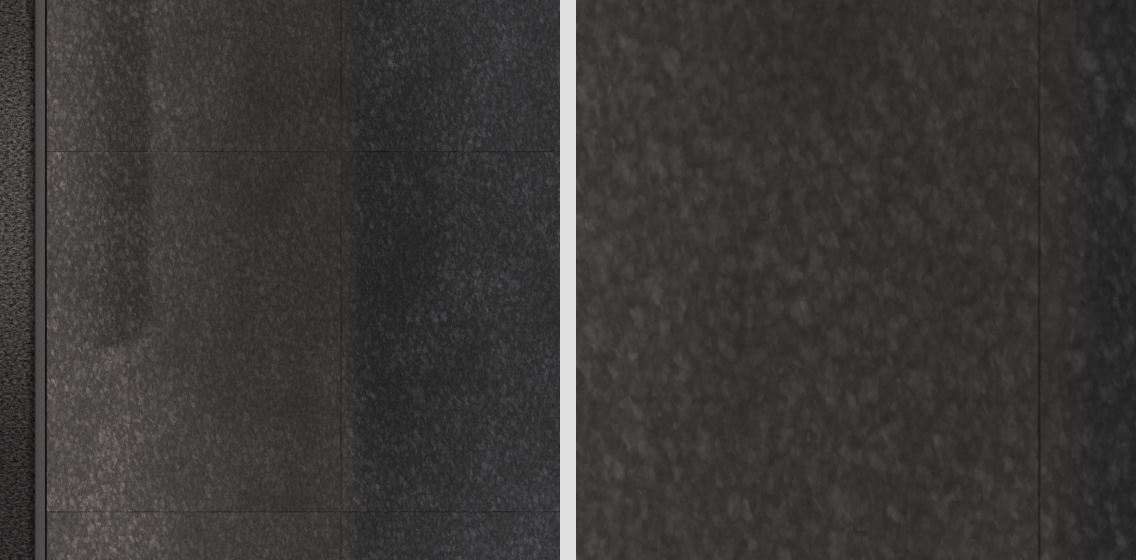
Left, the full canvas; right, a detail of the centre.
Write a Shadertoy shader that draws this texture.

```glsl
vec2 hash2(vec2 p) {
    vec3 q = fract(p.xyx * vec3(0.1031, 0.1030, 0.0973));
    q += dot(q, q.yzx + 33.33);
    return fract((q.xx + q.yz) * q.zy);
}

float gradientDot(vec2 cell, vec2 offset, vec2 f) {
    return dot(hash2(cell + offset) * 2.0 - 1.0, f - offset);
}

float gradientNoise(vec2 p) {
    vec2 i = floor(p), f = fract(p);
    vec2 u = f * f * f * (f * (f * 6.0 - 15.0) + 10.0);
    return mix(mix(gradientDot(i, vec2(0, 0), f), gradientDot(i, vec2(1, 0), f), u.x),
               mix(gradientDot(i, vec2(0, 1), f), gradientDot(i, vec2(1, 1), f), u.x), u.y);
}

float fbm(vec2 p) {
    float sum = 0.0, amplitude = 1.0;
    for (int i = 0; i < 4; i++) {
        sum += amplitude * gradientNoise(p);
        p = p * 2.03 + 17.7;
        amplitude *= 0.55;
    }
    return sum;
}

// Irregular soft mineral flecks, one per jittered cell
float flecks(vec2 p) {
    p += 0.45 * vec2(gradientNoise(p * 1.7), gradientNoise(p * 1.7 + 41.0));
    vec2 cell = floor(p);
    float brightest = 0.0;
    for (int y = -1; y <= 1; y++) {
        for (int x = -1; x <= 1; x++) {
            vec2 id = cell + vec2(x, y);
            vec2 rnd = hash2(id + 71.0);
            vec2 d = p - id - hash2(id + 13.0);
            d.x += d.y * (rnd.y - 0.5) * 0.9;
            float radius = 0.22 + 0.36 * rnd.x;
            float blob = 1.0 - smoothstep(radius * 0.35, radius, length(d * vec2(1.15, 0.85)));
            brightest = max(brightest, blob * (0.25 + 0.75 * rnd.y));
        }
    }
    return brightest;
}

float line(float d, float halfWidth, float px) {
    return 1.0 - smoothstep(halfWidth - px * 0.5, halfWidth + px * 0.8, abs(d));
}

vec3 stoneFloor(vec2 uv, float px) {
    // Large tiles, each with its own cut of stone
    vec2 tile = floor((uv - vec2(0.083, 0.086)) / vec2(0.526, 0.643));
    vec2 p = uv + hash2(tile + 5.0) * 9.0;

    // Warm light falling off from the left, cool shade on the right
    float warmTone = mix(0.345, 0.222, smoothstep(0.05, 0.52, uv.x));
    warmTone += 0.03 * (1.0 - smoothstep(0.05, 0.5, uv.y)) * smoothstep(0.1, 0.3, uv.x);
    float coolTone = mix(0.175, 0.218, smoothstep(0.66, 0.95, uv.x));
    coolTone += 0.032 * (1.0 - smoothstep(0.0, 0.35, uv.y)) + 0.02 * smoothstep(0.6, 1.0, uv.y);
    float cool = smoothstep(0.61, 0.655, uv.x);
    vec3 color = mix(warmTone * vec3(1.035, 0.985, 0.96), coolTone * vec3(1.0, 0.985, 1.01), cool);

    // Upright shadow ending in a slanted lower edge
    float slant = 0.315 + (uv.x - 0.09) * 0.5;
    float shadow = smoothstep(0.1, 0.25, uv.x) * (1.0 - smoothstep(0.255, 0.28, uv.x));
    shadow += 0.3 * (1.0 - smoothstep(0.2, 0.27, uv.x));
    shadow *= smoothstep(slant - 0.01, slant + 0.025, uv.y);
    color *= 1.0 - 0.21 * shadow;

    // Flecks at three sizes over cloudy stone, clearest near the light
    float clouds = fbm(p * vec2(9.0, 7.0));
    float coarse = flecks(p * vec2(66.0, 52.0));
    float fine = flecks(p * vec2(112.0, 86.0) + 30.0);
    float tiny = flecks(p * vec2(190.0, 150.0) + 60.0);
    float contrast = mix(0.58, 0.36, smoothstep(0.18, 0.42, uv.x)) + 0.22 * cool;
    float grain = fbm(p * vec2(150.0, 120.0));
    float mineral = 0.5 * coarse + 0.5 * fine + 0.3 * tiny;
    color *= 0.84 + 0.09 * clouds + 0.16 * grain + contrast * mineral * (0.9 + 0.6 * clouds);

    // Faint hairline joints of uneven depth, the upper one catching light
    float upright = line(uv.x - 0.609, 0.0007, px);
    float upper = line(uv.y - 0.729, 0.0006, px);
    float lower = line(uv.y - 0.086, 0.0007, px);
    float depth = clamp(0.27 + 0.3 * gradientNoise(uv * 14.0), 0.08, 0.42);
    color *= 1.0 - depth * max(upright, max(upper, lower));
    float glint = line(uv.y - 0.7272, 0.0006, px) * (1.0 - smoothstep(0.15, 0.5, uv.x));
    return color + 0.045 * glint;
}

vec3 carpet(vec2 uv) {
    float pile = fbm(uv * vec2(130.0, 190.0)) + 0.6 * gradientNoise(uv * vec2(260.0, 330.0));
    float light = mix(0.175, 0.27, smoothstep(0.15, 0.6, uv.y));
    light *= 1.0 - 0.2 * smoothstep(0.75, 1.0, uv.y);
    light *= 1.0 - 0.45 * smoothstep(0.045, 0.062, uv.x);
    return max(light * (1.0 + 0.8 * pile), 0.06) * vec3(1.02, 0.99, 0.98);
}

void mainImage(out vec4 fragColor, in vec2 fragCoord) {
    vec2 uv = fragCoord / iResolution.xy;
    float px = 1.0 / iResolution.y;
    vec3 color = stoneFloor(uv, px);

    // Carpet strip with a ragged edge against a metal trim
    float trim = 0.285 + 0.02 * gradientNoise(uv * vec2(30.0, 5.0)) + 0.03 * smoothstep(0.064, 0.076, uv.x);
    color = mix(trim * vec3(1.02, 0.99, 0.99), color, smoothstep(0.081 - px, 0.081 + px, uv.x));
    float edge = 0.0605 + 0.005 * gradientNoise(vec2(3.0, uv.y * 110.0));
    color = mix(carpet(uv), color, smoothstep(edge - px, edge + px, uv.x));

    // Dark gaps on both sides of the trim
    color *= 1.0 - 0.5 * line(uv.x - 0.0615, 0.0015, px);
    color *= 1.0 - 0.72 * line(uv.x - 0.082, 0.0015, px);

    fragColor = vec4(color, 1.0);
}
```
